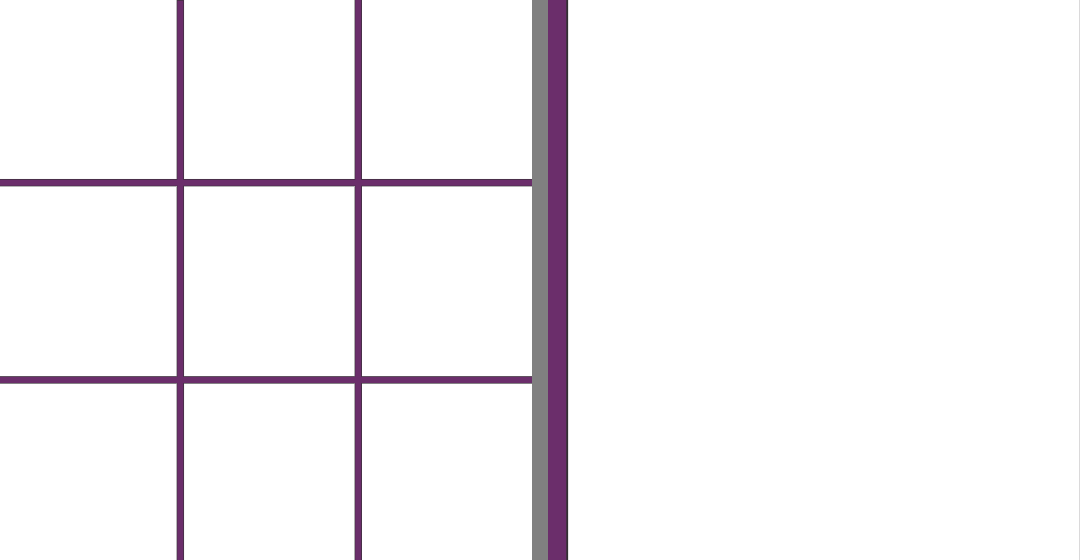
Left, the full canvas; right, a detail of the centre.
A WebGL 2 fragment shader for this pattern:

```glsl
#version 300 es
precision highp float;
// A three by three lattice of white panes divided by flat purple bars.
// Each axis folds onto its nearest bar; the union of both bar distances
// gives the fill and a thin dark outline that opens at the crossings.

uniform vec2 u_resolution;
out vec4 fragColor;

const vec3 PANE_WHITE = vec3(1.0);
const vec3 BAR_PURPLE = vec3(0.42, 0.18, 0.42);
const vec3 OUTLINE_DARK = vec3(0.20, 0.19, 0.20);

// Bar layout as fractions of the canvas
const vec2 FIRST_BAR = vec2(0.3390, 0.3216);
const vec2 BAR_PITCH = vec2(0.3345, 0.3522);
const float LAST_BAR = 1.0;

// Line sizes as fractions of the canvas height
const float HALF_WIDTH = 0.0066;
const float OUTLINE = 0.0011;

// Index of the nearest bar, limited to the bars that exist
vec2 nearestBar(vec2 uv, vec2 first, vec2 pitch, float last) {
    return clamp(floor((uv - first) / pitch + 0.5), 0.0, last);
}

// Signed distance to the bar of the given index on each axis
vec2 barDistance(vec2 uv, vec2 index, vec2 first, vec2 pitch, vec2 size, float halfWidth) {
    return abs(uv - first - index * pitch) * size - halfWidth;
}

// Antialiased share of a pixel inside a signed distance
float coverage(float dist, float pixel) {
    return clamp(0.5 - dist / pixel, 0.0, 1.0);
}

void main() {
    vec2 uv = gl_FragCoord.xy / u_resolution;
    vec2 size = vec2(u_resolution.x / u_resolution.y, 1.0);
    float pixel = 1.0 / u_resolution.y;

    vec2 index = nearestBar(uv, FIRST_BAR, BAR_PITCH, LAST_BAR);
    vec2 bars = barDistance(uv, index, FIRST_BAR, BAR_PITCH, size, HALF_WIDTH);

    // The left upright ends at the top edge; the right one runs past it
    float topEnd = index.x < 0.5 ? 1.0 : 1.1;
    float upright = max(bars.x, uv.y - topEnd);
    float lattice = min(upright, bars.y);

    // Outline first, then the purple fill inset within it
    vec3 color = mix(PANE_WHITE, OUTLINE_DARK, coverage(lattice, pixel));
    color = mix(color, BAR_PURPLE, coverage(lattice + OUTLINE, pixel));
    fragColor = vec4(color, 1.0);
}
```
